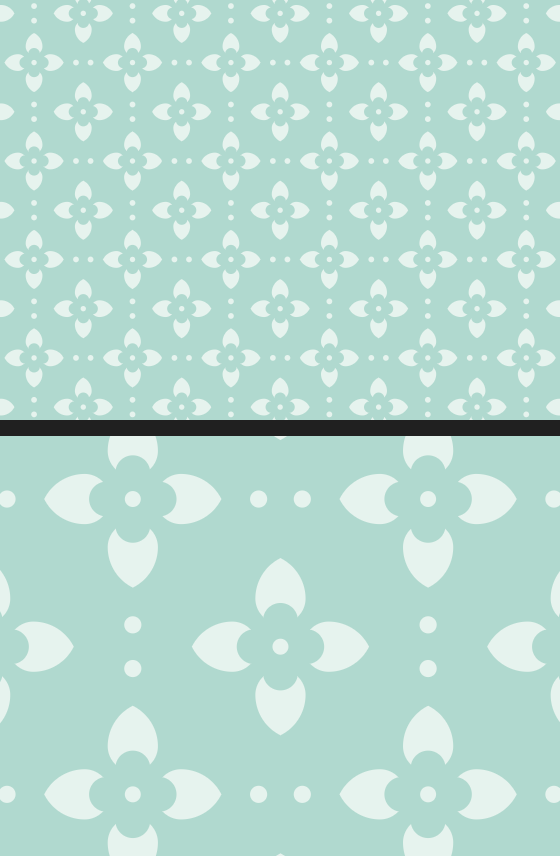
Top: the whole. Bottom: its middle third, enlarged.
Give the GLSL for this pattern, as a WebGL 2 fragment shader.

```glsl
#version 300 es
precision highp float;

uniform vec2 u_resolution;
out vec4 fragColor;

const vec3 MINT = vec3(0.692, 0.851, 0.811);
const vec3 PALE = vec3(0.900, 0.953, 0.932);

const float TILE = 0.234375;              // repeat size, in canvas heights
const vec2 PHASE = vec2(0.346, 0.631);    // first flower centre, in tiles

float disc(vec2 p, vec2 centre, float radius) {
    return length(p - centre) - radius;
}

// Offset from the nearest point of a unit lattice
vec2 nearestCell(vec2 p) {
    return p - floor(p + 0.5);
}

// Fold four-fold symmetry onto one wedge around the +y axis
vec2 foldWedge(vec2 p) {
    p = abs(p);
    return p.x > p.y ? p.yx : p;
}

// Petal along +y: round base, arcs meeting at the tip, circular notch
float petal(vec2 p, float waist, float halfWidth, float tip, float notchY, float notchRadius) {
    float rise = tip - waist;
    float arcRadius = (halfWidth * halfWidth + rise * rise) / (2.0 * halfWidth);
    float body = p.y > waist
        ? disc(p, vec2(halfWidth - arcRadius, waist), arcRadius)
        : disc(p, vec2(0.0, waist), halfWidth);
    return max(body, -disc(p, vec2(0.0, notchY), notchRadius));
}

float flower(vec2 wedge, float dotRadius) {
    float petals = petal(wedge, 0.163, 0.085, 0.300, 0.089, 0.059);
    return min(petals, disc(wedge, vec2(0.0), dotRadius));
}

float coverage(float dist, float pixel) {
    return clamp(0.5 - dist / pixel, 0.0, 1.0);
}

void main() {
    float pixel = 1.0 / (u_resolution.y * TILE);
    vec2 p = gl_FragCoord.xy * pixel - PHASE;

    // Two interleaved flower lattices
    vec2 mainWedge = foldWedge(nearestCell(p));
    vec2 offsetWedge = foldWedge(nearestCell(p + 0.5));
    float dist = min(flower(mainWedge, 0.027), flower(offsetWedge, 0.027));

    // Dot pairs between neighbours of the main lattice
    dist = min(dist, disc(mainWedge, vec2(0.0, 0.426), 0.029));

    fragColor = vec4(mix(MINT, PALE, coverage(dist, pixel)), 1.0);
}
```
